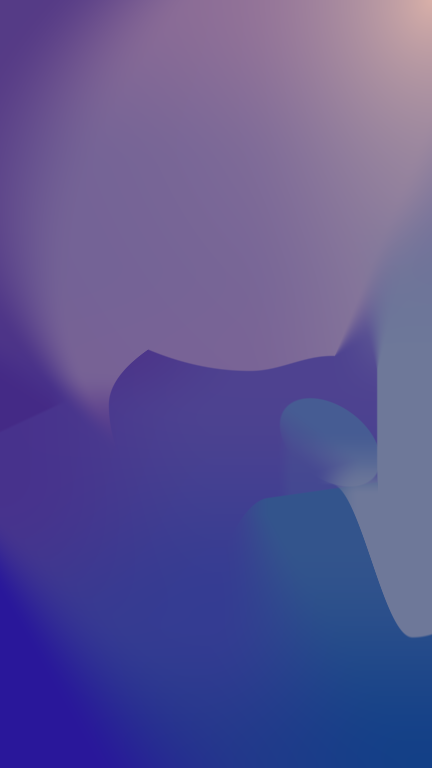
Reproduce this background procedurally as a Shadertoy shader.

```glsl
// Soft abstract wallpaper: a mauve lobe lit from the top right hangs over a
// violet-to-blue field, beside a grey pillar, a teal leaf and a teal panel.
// Each layer is a smooth mask built from a curve, blended back to front.

#define LOBE_COLOR   vec3(0.445, 0.38, 0.585)
#define GLOW_COLOR   vec3(0.85, 0.69, 0.66)
#define PILLAR_COLOR vec3(0.43, 0.47, 0.60)
#define LEAF_COLOR   vec3(0.275, 0.36, 0.575)
#define PANEL_COLOR  vec3(0.20, 0.33, 0.55)
#define DEEP_BLUE    vec3(0.16, 0.09, 0.605)
#define GLOW_FALLOFF 4.0
#define PILLAR_LEFT  0.873

// 0 below the edge, 1 above it, with a given half width
float rise(float d, float halfWidth) {
    return smoothstep(-halfWidth, halfWidth, d);
}

// Violet above, blue below, with a dark wedge and a deep blue corner
vec3 fieldColor(vec2 p, float aa) {
    vec3 c = mix(vec3(0.14, 0.22, 0.545), vec3(0.205, 0.235, 0.572), smoothstep(0.0, 0.2, p.y));
    c = mix(c, vec3(0.305, 0.26, 0.565), smoothstep(0.2, 0.5, p.y));
    float leftSide = smoothstep(0.5, 0.0, p.x);
    c = mix(c, vec3(0.28, 0.195, 0.55), leftSide * smoothstep(0.1, 0.38, p.y));

    // outer wall on the left, blue haze beside the pillar
    vec3 wall = mix(vec3(0.295, 0.20, 0.535), vec3(0.335, 0.23, 0.525), smoothstep(0.5, 0.75, p.y));
    c = mix(c, wall, smoothstep(0.45, 0.56, p.y) * smoothstep(0.6, 0.25, p.x));
    float haze = smoothstep(0.76, 0.95, p.x) * smoothstep(0.47, 0.62, p.y);
    c = mix(c, vec3(0.43, 0.43, 0.60), haze);

    // wedge with a crisp lower side and a soft upper side
    float wedge = rise(p.y - 0.4375 - 0.263 * p.x, 2.0 * aa)
                * rise(0.531 - 0.36 * p.x - p.y, 0.03)
                * smoothstep(0.17, 0.11, p.x);
    c = mix(c, vec3(0.268, 0.165, 0.525), wedge);

    float corner = rise(0.277 - 0.75 * p.x - p.y, 0.05 + 0.28 * p.x);
    return mix(c, DEEP_BLUE, corner);
}

// Panel with a crisp, slightly tilted top and a soft left side
float panelMask(vec2 p, float aa) {
    float bend = max(0.62 - p.x, 0.0);
    float top = 0.35 + 0.08 * (p.x - 0.6) - 6.0 * bend * bend;
    float depth = max(0.33 - p.y, 0.0);
    float side = smoothstep(0.53 - 0.3 * depth, 0.63 + 1.1 * depth, p.x);
    return side * rise(top - p.y, aa);
}

// Tilted ellipse, in canvas-width units; x is coverage, y is height across it
vec2 leafMask(vec2 p, float aspect, float aa) {
    vec2 q = (p - vec2(0.764, 0.424)) * vec2(1.0, aspect);
    vec2 axis = vec2(0.809, -0.588);
    vec2 e = vec2(dot(q, axis), dot(q, vec2(-axis.y, axis.x))) / vec2(0.13, 0.084);
    float dist = (length(e) - 1.0) * 0.09;
    return vec2(rise(-dist, 1.5 * aa), e.y);
}

// Lobe: sagging lower edge, curved tail on the left, diffuse outer sides
float lobeMask(vec2 p, float aa) {
    float x = min(p.x, 0.775) - 0.579;
    float spread = max(p.x - 0.775, 0.0);
    float sag = x < 0.0 ? 0.5 * x * x : 0.0098 * (1.0 - cos(16.5 * x));
    float crest = 0.517 + sag + 0.84 * spread;
    float body = rise(p.y - crest, aa + 0.6 * spread);

    float h = p.y - 0.473;
    float tailEdge = min(0.252 + (h > 0.0 ? 17.6 : 5.4) * h * h, 0.36);
    float tail = rise(tailEdge - p.x, 1.5 * aa) * smoothstep(0.40, 0.51, p.y);

    float k = p.y - 0.707;
    float outerEdge = 0.035 + 2.8 * k * k;
    float softness = mix(0.03, 0.18, smoothstep(0.40, 0.85, p.y));
    return max(body, tail) * rise(p.x - outerEdge, softness);
}

vec3 lobeColor(vec2 p) {
    vec3 c = mix(LOBE_COLOR, vec3(0.51, 0.395, 0.58), smoothstep(0.78, 1.0, p.y));
    c = mix(c, vec3(0.46, 0.38, 0.585), smoothstep(0.66, 0.53, p.y));
    c = mix(c, vec3(0.53, 0.50, 0.615), 0.65 * smoothstep(0.55, 1.0, p.x));
    c = mix(c, vec3(0.40, 0.26, 0.55), smoothstep(0.52, 0.43, p.y));
    float d = length((1.0 - p) * vec2(1.0, 1.5));
    return mix(c, GLOW_COLOR, exp(-GLOW_FALLOFF * d));
}

// Height of the swooping lower rim shared by the pillar and its foot
float footCurve(float x) {
    float t = clamp((x - 0.765) / 0.19, 0.0, 1.0);
    float lift = max(x - 0.955, 0.0);
    return 0.17 + 0.1 * (1.0 + cos(3.14159 * t)) + 2.0 * lift * lift;
}

void mainImage(out vec4 fragColor, in vec2 fragCoord) {
    vec2 p = fragCoord / iResolution.xy;
    float aspect = iResolution.y / iResolution.x;
    float aa = 1.0 / iResolution.y;
    vec3 color = fieldColor(p, aa);
    vec2 leaf = leafMask(p, aspect, aa);

    // faint haze under the leaf
    float leafHaze = smoothstep(0.64, 0.68, p.x) * smoothstep(0.3, -0.5, leaf.y);
    color = mix(color, LEAF_COLOR, 0.3 * leafHaze * smoothstep(0.3, 0.36, p.y));

    // teal panel, darker toward the bottom
    vec3 panel = mix(vec3(0.075, 0.25, 0.53), PANEL_COLOR, smoothstep(0.0, 0.3, p.y));
    color = mix(color, panel, panelMask(p, aa));

    // leaf, fading out toward its lower left
    float leafFade = max(smoothstep(-1.0, 0.2, leaf.y), smoothstep(0.72, 0.84, p.x));
    vec3 leafTint = mix(LEAF_COLOR, PILLAR_COLOR, 0.7 * smoothstep(0.44, 0.37, p.y));
    color = mix(color, leafTint, leaf.x * leafFade);

    // lobe
    color = mix(color, lobeColor(p), lobeMask(p, aa));

    // pillar and foot
    float aboveRim = rise(p.y - footCurve(p.x), 1.5 * aa);
    float sideSoftness = aa * aspect + 0.5 * max(p.y - 0.52, 0.0);
    float pillar = rise(p.x - PILLAR_LEFT, sideSoftness) * smoothstep(0.76, 0.54, p.y);
    float foot = smoothstep(0.40, 0.355, p.y) * smoothstep(0.73, 0.83, p.x);
    color = mix(color, PILLAR_COLOR, aboveRim * max(pillar, foot));

    fragColor = vec4(color, 1.0);
}
```
